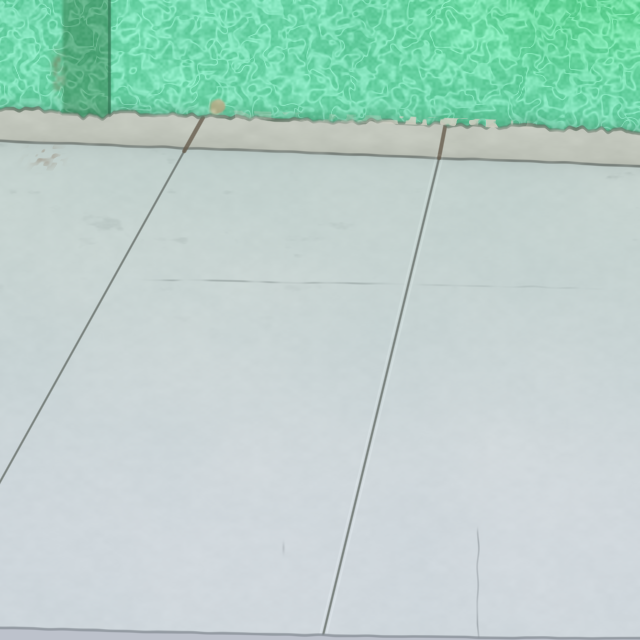
Reproduce this texture procedurally as a Shadertoy shader.

```glsl
float hash(vec2 p) {
    return fract(sin(dot(p, vec2(127.1, 311.7))) * 43758.5453);
}

float noise(vec2 p) {
    vec2 i = floor(p), f = fract(p);
    f = f * f * (3.0 - 2.0 * f);
    return mix(mix(hash(i), hash(i + vec2(1, 0)), f.x),
               mix(hash(i + vec2(0, 1)), hash(i + vec2(1, 1)), f.x), f.y);
}

float fbm(vec2 p) {
    float sum = 0.0, amp = 0.5;
    for (int i = 0; i < 4; i++) {
        sum += amp * noise(p);
        p = p * 2.03 + 7.1;
        amp *= 0.5;
    }
    return sum / 0.9375;
}

float segmentDist(vec2 p, vec2 a, vec2 b) {
    vec2 d = b - a;
    return length(p - a - d * clamp(dot(p - a, d) / dot(d, d), 0.0, 1.0));
}

float stroke(float dist, float halfWidth) {
    return 1.0 - smoothstep(halfWidth - 0.0012, halfWidth + 0.0016, dist);
}

float band(float x, float lo, float hi, float soft) {
    return smoothstep(lo - soft, lo + soft, x) * (1.0 - smoothstep(hi - soft, hi + soft, x));
}

float blob(vec2 p, vec2 centre, vec2 radius) {
    vec2 q = (p - centre) / radius;
    return exp(-dot(q, q));
}

// Pale slabs: cool and light below, greener toward the kerb
vec3 concrete(vec2 p) {
    vec3 col = mix(vec3(0.815, 0.845, 0.865), vec3(0.77, 0.825, 0.81), smoothstep(0.1, 0.8, p.y));
    col += 0.035 * (fbm(p * vec2(5.0, 7.0)) - 0.5) * vec3(1.2, 0.8, 0.7);
    col += 0.022 * (fbm(p * vec2(65.0, 90.0)) - 0.5);
    float smudge = smoothstep(0.7, 0.9, fbm(p * vec2(22.0, 40.0) + 3.0));
    return col - 0.06 * smudge * smoothstep(0.4, 0.75, p.y);
}

// Curled blades: contour lines of a warped noise field
vec3 turf(vec2 p) {
    vec2 q = p * 95.0;
    q += 2.0 * vec2(noise(q * 0.6), noise(q * 0.6 + 31.0));
    float blades = 1.0 - smoothstep(0.0, 0.28, abs(noise(q) - 0.5));
    float grain = noise(p * 230.0);
    vec3 col = mix(vec3(0.35, 0.78, 0.59), vec3(0.57, 0.93, 0.79), 0.65 * blades + 0.4 * grain);
    float yellowing = smoothstep(0.45, 1.0, p.x) * smoothstep(0.8, 1.0, p.y);
    col += vec3(-0.03, 0.01, -0.06) * yellowing;
    return col + 0.07 * (fbm(p * 14.0) - 0.5);
}

// Shaded upright strip with a dark right edge
vec3 addPost(vec3 col, vec2 p) {
    float inside = band(p.x, 0.098, 0.172, 0.004);
    vec3 shade = col * vec3(0.76, 0.80, 0.74);
    col = mix(col, shade, inside);
    col = mix(col, vec3(0.2, 0.47, 0.34), 0.75 * stroke(abs(p.x - 0.171), 0.002));
    float rust = blob(p, vec2(0.091, 0.888), vec2(0.009, 0.03)) * noise(p * 130.0);
    return mix(col, vec3(0.50, 0.52, 0.40), rust);
}

void mainImage(out vec4 fragColor, in vec2 fragCoord) {
    vec2 p = fragCoord / iResolution.xy;
    float turfEdge = 0.830 - 0.035 * p.x;
    float kerbLine = 0.780 - 0.039 * p.x;
    vec3 jointColor = vec3(0.42, 0.45, 0.43);
    vec3 col = concrete(p);

    // Warm kerb strip and its groove
    vec3 kerb = vec3(0.765, 0.785, 0.745) + 0.05 * (fbm(p * vec2(30.0, 60.0)) - 0.5);
    col = mix(col, kerb, smoothstep(-0.002, 0.002, p.y - kerbLine));
    col -= 0.05 * exp(-abs(p.y - kerbLine) * 70.0);
    float groove = stroke(abs(p.y - kerbLine - 0.002 * (noise(p * 35.0) - 0.5)), 0.0018);
    col = mix(col, jointColor, groove * (0.6 + 0.25 * noise(p * 50.0)));

    // Slanted slab joints, wider across the kerb
    float leftJoint = segmentDist(p, vec2(0.289, 0.766), vec2(-0.01, 0.229));
    float rightJoint = segmentDist(p, vec2(0.686, 0.753), vec2(0.502, -0.004));
    float joints = max(stroke(leftJoint, 0.0014), stroke(rightJoint, 0.0015));
    col = mix(col, jointColor, 0.85 * joints);
    float leftGap = segmentDist(p, vec2(0.317, 0.816), vec2(0.288, 0.764));
    float rightGap = segmentDist(p, vec2(0.696, 0.805), vec2(0.686, 0.753));
    float gaps = max(stroke(leftGap, 0.003), stroke(rightGap, 0.0028));
    col = mix(col, vec3(0.40, 0.36, 0.30), 0.8 * gaps);
    col += 0.035 * stroke(abs(rightJoint - 0.005), 0.001);

    // Hairline cracks
    float crackY = 0.568 - 0.02 * p.x + 0.003 * (noise(p * 30.0) - 0.5);
    float crackFade = band(p.x, 0.25, 0.58, 0.05) + 0.35 * band(p.x, 0.64, 0.92, 0.05);
    col -= 0.16 * stroke(abs(p.y - crackY), 0.0012) * crackFade * noise(vec2(p.x * 45.0, 2.0));
    float crackX = 0.747 + 0.003 * (noise(vec2(p.y * 35.0, 5.0)) - 0.5);
    col -= 0.22 * stroke(abs(p.x - crackX), 0.001) * (1.0 - smoothstep(0.165, 0.18, p.y))
         * (0.4 + 0.6 * noise(vec2(p.y * 40.0, 9.0)));
    col -= 0.09 * blob(p, vec2(0.443, 0.144), vec2(0.002, 0.008));

    // Brown scuffs at the left
    float scuff = blob(p, vec2(0.07, 0.756), vec2(0.022, 0.016));
    scuff *= smoothstep(0.5, 0.75, noise(vec2(p.x - 0.5 * p.y, p.y) * 140.0));
    col = mix(col, vec3(0.62, 0.58, 0.52), 0.75 * scuff);

    // Lower slab edge
    float lowerEdge = 0.0195 - 0.031 * p.x + 0.014 * p.x * p.x + 0.002 * (noise(p * 40.0) - 0.5);
    col = mix(col, vec3(0.74, 0.76, 0.80), 1.0 - smoothstep(-0.002, 0.002, p.y - lowerEdge));
    col = mix(col, vec3(0.50, 0.53, 0.56), 0.7 * stroke(abs(p.y - lowerEdge), 0.0018));

    // Turf with a ragged, shadowed edge
    float ragged = turfEdge + 0.008 * (noise(vec2(p.x * 100.0, 1.0)) - 0.5);
    ragged -= 0.007 * band(p.x, 0.095, 0.175, 0.004);
    vec3 grass = addPost(turf(p), p);
    grass *= 1.0 - 0.2 * exp(-max(p.y - ragged, 0.0) * 90.0);
    col = mix(col, grass, smoothstep(-0.002, 0.003, p.y - ragged));
    float shadow = stroke(abs(p.y - ragged), 0.0025) * (0.3 + 0.6 * noise(vec2(p.x * 40.0, 4.0)));
    col = mix(col, vec3(0.38, 0.45, 0.39), shadow);

    // Pale grit along the edge and one tan lump
    float grit = stroke(abs(p.y - turfEdge - 0.004), 0.006) * smoothstep(0.45, 0.65, noise(p * 110.0));
    float gritZone = 0.35 * band(p.x, 0.34, 0.6, 0.03) + band(p.x, 0.61, 0.82, 0.02);
    col = mix(col, vec3(0.83, 0.82, 0.77), 0.85 * grit * min(gritZone, 1.0));
    float lump = length((p - vec2(0.338, 0.833)) * vec2(1.0, 1.1)) + 0.008 * (noise(p * 90.0) - 0.5);
    vec3 lumpColor = mix(vec3(0.64, 0.61, 0.46), vec3(0.82, 0.78, 0.65), noise(p * 120.0));
    col = mix(col, lumpColor, 0.9 * (1.0 - smoothstep(0.009, 0.016, lump)));

    fragColor = vec4(clamp(col, 0.0, 1.0), 1.0);
}
```
